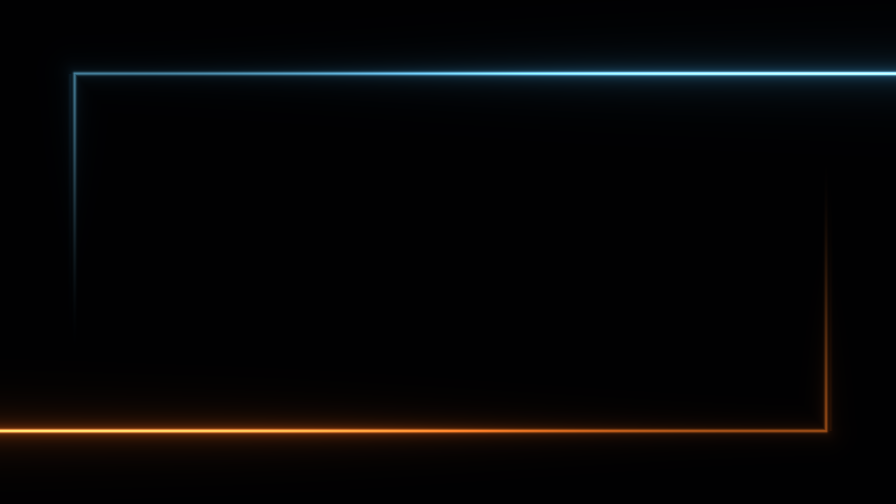
Give the GLSL for this background, as a WebGL 2 fragment shader.

```glsl
#version 300 es
precision highp float;

uniform vec2 u_resolution;
out vec4 fragColor;

// Thin hot filament inside a tight halo and a wide, soft bloom
vec3 neon(float d, float power, float spread, vec3 halo, vec3 core) {
    float filament = exp(-pow(d / 0.0034, 2.0));
    float glow = 0.75 * exp(-d / 0.009) + 0.5 * exp(-d / spread);
    return core * filament * power + halo * glow * power * power;
}

// Corner bracket: one long arm to the right, one fading arm downwards
vec3 bracket(vec2 p, vec2 corner, float reach, vec3 halo, vec3 core, vec3 hot) {
    vec2 q = p - corner;

    // Long arm gains heat and bloom with distance from the corner
    float along = clamp(q.x / (reach - corner.x), 0.0, 1.0);
    float power = mix(0.55, 1.0, smoothstep(0.0, 0.75, along));
    float armDistance = length(vec2(min(q.x, 0.0), q.y));
    vec3 heat = mix(core, hot, smoothstep(0.25, 1.0, along));
    vec3 longArm = neon(armDistance, power, mix(0.022, 0.036, along), halo, heat);

    // Short arm dims towards its tail
    float fade = 1.0 - smoothstep(-0.1, 0.56, -q.y);
    float tailDistance = length(vec2(q.x, max(q.y, 0.0)));
    vec3 shortArm = neon(tailDistance, 0.55 * fade, 0.022, halo, core);

    // Faint parallel rim just outside the short arm
    float rim = exp(-pow((q.x + 0.009) / 0.003, 2.0)) * step(q.y, 0.0);
    shortArm += halo * rim * fade * 0.22;

    return max(longArm, shortArm);
}

void main() {
    vec2 p = gl_FragCoord.xy / u_resolution.y;
    float aspect = u_resolution.x / u_resolution.y;
    vec2 size = vec2(aspect, 1.0);

    vec3 color = vec3(0.002, 0.003, 0.008);

    // Cold bracket at the upper left
    color += bracket(p, vec2(0.0833 * aspect, 0.854), aspect,
        vec3(0.10, 0.27, 0.37), vec3(0.42, 0.72, 0.84), vec3(0.72, 0.90, 0.94));

    // Warm bracket at the lower right, turned half a circle
    color += bracket(size - p, vec2(0.078 * aspect, 0.855), aspect,
        vec3(0.42, 0.17, 0.025), vec3(0.86, 0.44, 0.13), vec3(0.92, 0.76, 0.46));

    fragColor = vec4(min(color, 1.0), 1.0);
}
```
